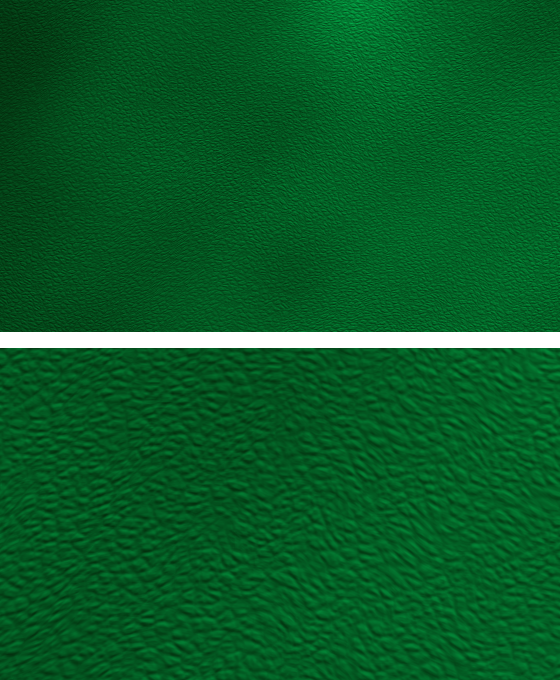
Top: the whole. Bottom: its middle third, enlarged.
This texture is drawn by a WebGL 2 fragment shader. Its source:

```glsl
#version 300 es
precision highp float;
// Green leather: two layers of stretched cellular noise form a pebbled height
// field, bent by layered sines so that the creases drift in direction.
// The slope toward a light from above shades it; broad pools of light tint it.

uniform vec2 u_resolution;
out vec4 fragColor;

// Lengths are in canvas heights.
const vec2 GRAIN_DENSITY = vec2(50.0, 92.0);   // pebbles per unit, wider than tall
const float FINE_RATIO = 1.7;                  // density of the fine layer
const float FINE_WEIGHT = 0.35;
const vec2 LIGHT_STEP = vec2(0.0012, 0.0036);  // offset toward the light
const float RELIEF = 0.34;                     // strength of slope shading
const float CREASE_DEPTH = 0.10;               // darkening inside creases
const float SHADE_LEFT = 0.265;                // green level at the left side
const float SHADE_RIGHT = 0.39;                // green level at the right side
const float GLOW = 0.13;                       // highlight at the top
const float CLOUD = 0.012;                     // soft unevenness of the dye

vec2 hash2(vec2 cell) {
    vec3 v = fract(cell.xyx * vec3(0.1031, 0.1030, 0.0973));
    v += dot(v, v.yzx + 33.33);
    return fract((v.xx + v.yz) * v.zy);
}

// Height of rounded pebbles: zero on cell borders, one in the middle.
float pebbles(vec2 p) {
    vec2 cell = floor(p);
    vec2 f = p - cell;
    float nearest = 8.0;
    float second = 8.0;
    for (int y = -1; y <= 1; y++) {
        for (int x = -1; x <= 1; x++) {
            vec2 o = vec2(x, y);
            float d = length(o + hash2(cell + o) - f);
            second = min(second, max(nearest, d));
            nearest = min(nearest, d);
        }
    }
    return smoothstep(0.0, 0.65, second - nearest);
}

// Bends the hide so that the creases rise and fall across it.
vec2 bend(vec2 p) {
    float slow = sin(4.3 * p.x + 2.1 * p.y + 0.6) + 0.5 * sin(9.1 * p.x - 5.2 * p.y);
    float quick = sin(41.0 * p.x + 23.0 * p.y) + sin(67.0 * p.x - 37.0 * p.y + 2.0);
    float side = sin(6.7 * p.y + 3.1 * p.x) + 0.15 * sin(53.0 * p.y - 19.0 * p.x);
    return p + vec2(0.025 * side, 0.04 * slow + 0.0022 * quick);
}

float leatherHeight(vec2 p) {
    vec2 q = bend(p) * GRAIN_DENSITY + 20.0;
    float coarse = pebbles(q);
    float fine = pebbles(q * FINE_RATIO + 71.0);
    return mix(coarse, fine, FINE_WEIGHT);
}

// Soft round pool of light or shadow.
float pool(vec2 uv, vec2 centre, vec2 radius) {
    vec2 d = (uv - centre) / radius;
    return exp(-dot(d, d));
}

float broadLight(vec2 uv) {
    float level = mix(SHADE_LEFT, SHADE_RIGHT, smoothstep(-0.05, 0.75, uv.x));
    level += GLOW * pool(uv, vec2(0.64, 1.04), vec2(0.10, 0.22));
    level += 0.035 * pool(uv, vec2(0.20, 0.52), vec2(0.16, 0.40));
    level -= 0.045 * pool(uv, vec2(0.00, 0.85), vec2(0.13, 0.45));
    level -= 0.060 * pool(uv, vec2(1.00, 1.00), vec2(0.14, 0.28));
    level -= 0.035 * pool(uv, vec2(0.52, 0.18), vec2(0.08, 0.16));
    level -= 0.025 * pool(uv, vec2(0.49, 0.60), vec2(0.12, 0.20));
    float cloud = sin(11.0 * uv.x + 5.0 * uv.y) * sin(9.0 * uv.y - 4.0 * uv.x)
                + 0.5 * sin(23.0 * uv.x - 13.0 * uv.y + 1.0);
    return level + CLOUD * cloud;
}

vec3 greenDye(float level) {
    return vec3(0.01, level, max(0.48 * level - 0.035, 0.0));
}

void main() {
    vec2 uv = gl_FragCoord.xy / u_resolution;
    vec2 p = gl_FragCoord.xy / u_resolution.y;

    // Slope toward the light, with patches of stronger and weaker grain.
    float height = leatherHeight(p);
    float slope = height - leatherHeight(p + LIGHT_STEP);
    float patches = 1.0 + 0.18 * sin(5.0 * p.x + 1.5) * sin(7.0 * p.y + 2.0 * p.x);
    float grain = RELIEF * patches * slope + CREASE_DEPTH * (height - 0.5);

    fragColor = vec4(greenDye(broadLight(uv) * (1.0 + grain)), 1.0);
}
```
